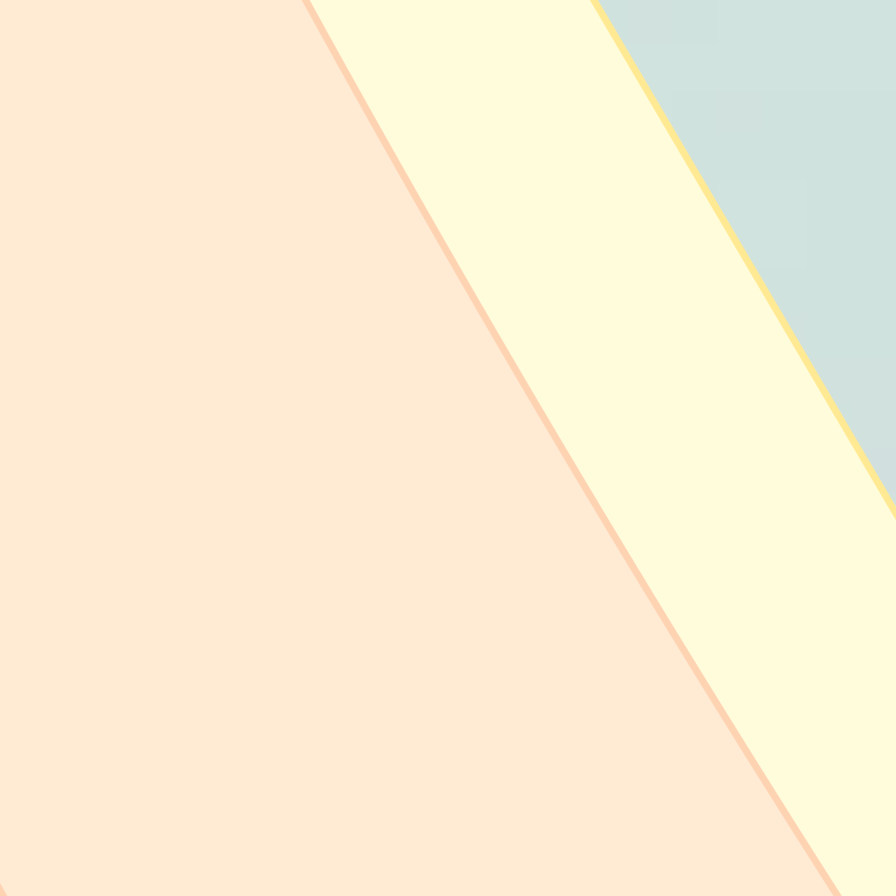
This background is drawn by a three.js fragment shader. Its source:

```glsl
#define PEACH vec3(1.0, 0.918, 0.831)
#define CREAM vec3(1.0, 0.988, 0.859)
#define MIST vec3(0.816, 0.886, 0.871)
#define ORANGE vec3(0.995, 0.827, 0.698)
#define YELLOW vec3(1.0, 0.914, 0.576)
#define LINE_HALF_WIDTH 0.0039
#define EDGE_SOFTNESS 0.0009
#define MOTTLE_CELLS 20.0
#define MOTTLE_AMOUNT 0.018

varying vec2 vUv;

vec2 hashGradient(vec2 cell) {
  float angle = 6.2832 * fract(sin(dot(cell, vec2(127.1, 311.7))) * 43758.5);
  return vec2(cos(angle), sin(angle));
}

float gradientNoise(vec2 p) {
  vec2 cell = floor(p);
  vec2 f = fract(p);
  vec2 blend = f * f * (3.0 - 2.0 * f);
  float a = dot(hashGradient(cell), f);
  float b = dot(hashGradient(cell + vec2(1.0, 0.0)), f - vec2(1.0, 0.0));
  float c = dot(hashGradient(cell + vec2(0.0, 1.0)), f - vec2(0.0, 1.0));
  float d = dot(hashGradient(cell + vec2(1.0, 1.0)), f - vec2(1.0, 1.0));
  return mix(mix(a, b, blend.x), mix(c, d, blend.x), blend.y);
}

// Signed distance to x = start + slope * drop + bend * drop^2, positive on the right
float curveDistance(vec2 p, float start, float slope, float bend) {
  float edge = start + (slope + bend * p.y) * p.y;
  float tangent = slope + 2.0 * bend * p.y;
  return (p.x - edge) / sqrt(1.0 + tangent * tangent);
}

float fillMask(float dist) {
  return smoothstep(-EDGE_SOFTNESS, EDGE_SOFTNESS, dist);
}

float strokeMask(float dist) {
  return fillMask(LINE_HALF_WIDTH - abs(dist));
}

void main() {
  // x runs right, y is the drop from the top edge
  vec2 p = vec2(vUv.x, 1.0 - vUv.y);

  float peachEdge = curveDistance(p, 0.3411, 0.5495, 0.0443);
  float mistEdge = curveDistance(p, 0.6628, 0.5885, 0.0);
  float cornerEdge = curveDistance(p, -0.5464, 0.55, 0.0);

  // Faint blocky mottling, between grey and green
  vec2 block = floor(p * MOTTLE_CELLS);
  float mottle = gradientNoise(block * 0.37 + 4.3);
  vec3 mist = MIST + MOTTLE_AMOUNT * mottle * vec3(-0.3, 0.8, 0.1);

  // Bands
  vec3 color = mix(PEACH, CREAM, fillMask(peachEdge));
  color = mix(color, mist, fillMask(mistEdge));

  // Outlines
  color = mix(color, ORANGE, strokeMask(peachEdge));
  color = mix(color, YELLOW, strokeMask(mistEdge));
  color = mix(color, ORANGE, strokeMask(cornerEdge));

  gl_FragColor = vec4(color, 1.0);
}
```
